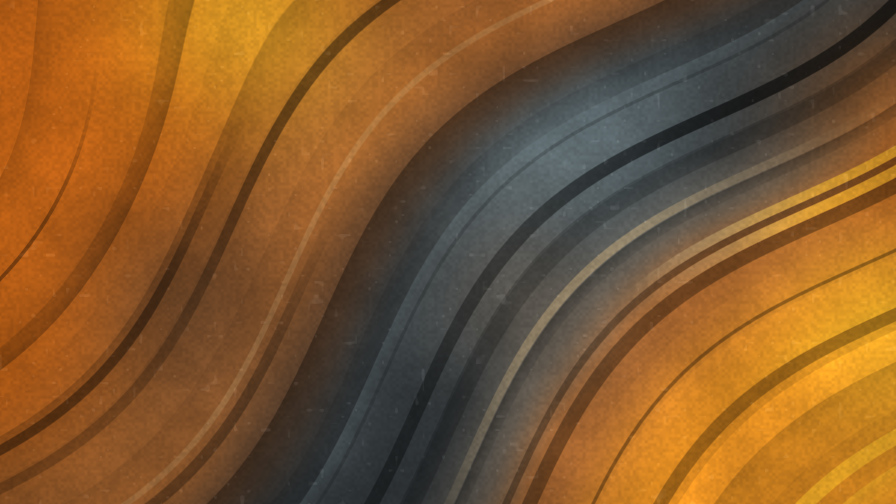
Give the GLSL for this background, as a WebGL 1 fragment shader.

```glsl
precision highp float;
uniform vec2 u_resolution;

const vec3 ORANGE = vec3(0.79, 0.40, 0.09);
const vec3 TAN = vec3(0.65, 0.39, 0.18);
const vec3 UMBER = vec3(0.38, 0.26, 0.17);
const vec3 SLATE = vec3(0.20, 0.22, 0.23);
const vec3 STONE = vec3(0.41, 0.38, 0.34);
const vec3 AMBER = vec3(0.85, 0.53, 0.13);
const vec3 GOLD = vec3(0.98, 0.73, 0.17);
const vec3 STEEL = vec3(0.41, 0.47, 0.49);
const vec3 CREAM = vec3(0.78, 0.67, 0.48);

float hash(vec2 p) {
  return fract(sin(dot(p, vec2(127.1, 311.7))) * 43758.5453);
}

float noise(vec2 p) {
  vec2 i = floor(p);
  vec2 f = fract(p);
  f = f * f * (3.0 - 2.0 * f);
  return mix(mix(hash(i), hash(i + vec2(1.0, 0.0)), f.x),
             mix(hash(i + vec2(0.0, 1.0)), hash(i + 1.0), f.x), f.y);
}

float fbm(vec2 p) {
  float sum = 0.0;
  float gain = 0.5;
  for (int i = 0; i < 5; i++) {
    sum += gain * noise(p);
    p = mat2(1.6, 1.2, -1.2, 1.6) * p + 7.3;
    gain *= 0.5;
  }
  return sum;
}

float glow(vec2 p, vec2 centre, float radius) {
  vec2 d = (p - centre) / radius;
  return exp(-dot(d, d));
}

// Ribbon with two crisp sides
float strip(float s, float a, float b, float aa) {
  return smoothstep(a - aa, a + aa, s) * (1.0 - smoothstep(b - aa, b + aa, s));
}

// Crisp side at the edge, fading out towards the sign of width
float fold(float s, float edge, float width, float aa) {
  float d = (s - edge) * sign(width);
  return smoothstep(-aa, aa, d) * exp(-max(d, 0.0) / abs(width));
}

// Position across the S-shaped flow
float flowAcross(float along, float across) {
  float bend = 0.10 + 0.12 * smoothstep(0.15, 0.60, -across);
  return across + bend * cos(3.8 * (along - 1.13));
}

vec3 baseColour(float s) {
  vec3 c = mix(ORANGE, TAN, smoothstep(-0.32, 0.02, s));
  c = mix(c, UMBER, smoothstep(0.07, 0.22, s));
  c = mix(c, SLATE, smoothstep(0.18, 0.32, s));
  c = mix(c, STONE, smoothstep(0.50, 0.64, s));
  c = mix(c, TAN, smoothstep(0.62, 0.76, s));
  return mix(c, AMBER, smoothstep(0.76, 0.98, s));
}

void main() {
  vec2 p = gl_FragCoord.xy / u_resolution.y;
  float aa = 1.0 / u_resolution.y;
  float along = (p.x + p.y) * 0.7071;
  float s = flowAcross(along, (p.x - p.y) * 0.7071);
  float low = 1.0 - smoothstep(0.45, 0.95, along);
  float high = smoothstep(1.0, 1.6, along);

  // Soft colour and light
  vec3 col = baseColour(s + 0.05 * (fbm(p * 3.0) - 0.5));
  float cool = smoothstep(0.18, 0.34, s) * (1.0 - smoothstep(0.58, 0.72, s));
  col = mix(col, GOLD, 0.70 * glow(p, vec2(0.48, 0.98), 0.23));
  col = mix(col, UMBER, 0.65 * glow(p, vec2(0.36, 0.40), 0.22));
  col = mix(col, STEEL, 0.75 * cool * glow(p, vec2(1.13, 0.73), 0.24));
  col = mix(col, STONE, 0.70 * glow(p, vec2(1.04, 0.40), 0.17));
  col = mix(col, ORANGE, 0.65 * glow(p, vec2(1.82, 0.74), 0.22));
  col = mix(col, GOLD, 0.60 * glow(p, vec2(1.78, 0.33), 0.20));
  col = mix(col, SLATE * 0.65, 0.50 * glow(p, vec2(0.72, 0.0), 0.28));

  // Faint layered folds
  for (int i = 0; i < 16; i++) {
    float k = float(i);
    float edge = -0.62 + 0.125 * k + 0.07 * hash(vec2(k, 3.0));
    float tone = hash(vec2(k, 9.0)) - 0.5;
    col *= 1.0 + 0.30 * tone * fold(s, edge, 0.06, aa);
  }

  // Shadowed ribbons
  col *= 1.0 - 0.35 * strip(s, -0.457, -0.447, aa) * smoothstep(0.8, 0.4, along);
  col *= 1.0 - 0.28 * fold(s, -0.28, -0.045, aa);
  col *= 1.0 - 0.20 * fold(s, -0.165, 0.12, aa);
  col *= 1.0 - 0.40 * low * strip(s, -0.150, -0.130, aa);
  col *= 1.0 - 0.42 * strip(s, -0.080, -0.058, aa) * (1.0 - 0.5 * low);
  col *= 1.0 - 0.30 * low * strip(s, 0.110, 0.132, aa);
  col *= 1.0 - 0.34 * fold(s, 0.19, 0.06, aa);
  col *= 1.0 - 0.25 * strip(s, 0.356, 0.363, aa);
  col *= 1.0 - (0.38 + 0.25 * high) * strip(s, 0.440, 0.468, aa);
  col *= 1.0 - 0.18 * strip(s, 0.505, 0.545, aa);
  col *= 1.0 - 0.30 * fold(s, 0.608, 0.035, aa);
  col *= 1.0 - 0.30 * strip(s, 0.700, 0.715, aa);
  col *= 1.0 - 0.34 * strip(s, 0.738, 0.768, aa);
  col *= 1.0 - 0.34 * strip(s, 0.871, 0.878, aa);
  col *= 1.0 - 0.30 * strip(s, 0.985, 1.012, aa);
  col *= 1.0 - 0.18 * fold(s, 1.09, 0.07, aa);

  // Lit ribbons
  col = mix(col, CREAM, 0.22 * strip(s, 0.082, 0.094, aa));
  col = mix(col, STEEL, 0.32 * fold(s, 0.33, 0.06, aa));
  col = mix(col, CREAM, 0.50 * strip(s, 0.588, 0.606, aa) * glow(p, vec2(1.18, 0.45), 0.42));
  vec3 warmLight = mix(CREAM, GOLD, smoothstep(1.35, 1.70, p.x));
  col = mix(col, warmLight, 0.62 * strip(s, 0.680, 0.700, aa) * smoothstep(1.1, 1.45, along));
  col = mix(col, warmLight, 0.60 * strip(s, 0.715, 0.738, aa) * smoothstep(1.1, 1.5, along));
  col = mix(col, GOLD, 0.55 * fold(s, 0.985, -0.035, aa) * smoothstep(1.1, 1.5, along));
  col = mix(col, GOLD, 0.65 * strip(s, 1.215, 1.245, aa));
  col = mix(col, GOLD, 0.50 * fold(s, 1.28, 0.04, aa));

  // Worn texture, specks and corner shade
  col *= 0.86 + 0.28 * fbm(p * 9.0);
  col *= 0.94 + 0.12 * noise(p * 170.0);
  col += 0.05 * smoothstep(0.86, 0.98, noise(p * 75.0 + 20.0));
  vec2 corner = p - 0.5 * u_resolution / u_resolution.y;
  col *= 1.04 - 0.14 * dot(corner, corner);
  gl_FragColor = vec4(clamp(col, 0.0, 1.0), 1.0);
}
```
